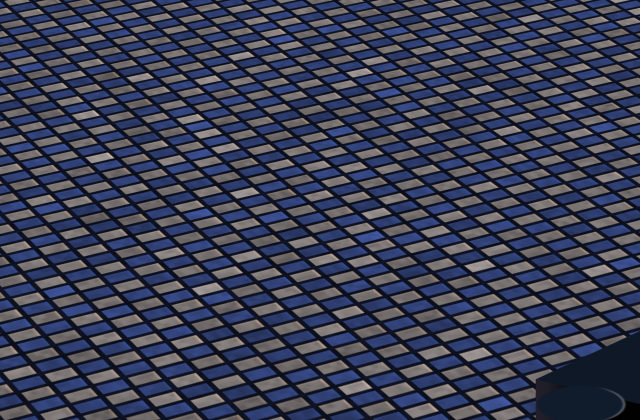
A WebGL 2 fragment shader for this pattern:

```glsl
#version 300 es
precision highp float;
// Slanted checkerboard of blue and grey tiles in mild perspective, with a dark block in the corner.

#define STEP_ACROSS vec2(0.0655, 0.0159)  // tile pitch, in canvas heights
#define STEP_DOWN vec2(0.0238, -0.0194)
#define BLUE_CENTER vec2(0.021, 0.0145)   // middle of one blue tile
#define PERSPECTIVE 0.30
#define HALF_TILE vec2(0.415, 0.385)      // rest of the cell is joint
#define TILE_VARIATION 0.22
#define MOTTLE 0.20
#define BLUE vec3(0.185, 0.247, 0.450)
#define GREY vec3(0.465, 0.442, 0.438)
#define JOINT vec3(0.050, 0.064, 0.120)
#define BLOCK vec3(0.055, 0.095, 0.150)

uniform vec2 u_resolution;
out vec4 outColor;

float hash(vec2 p) {
    vec3 q = fract(p.xyx * vec3(0.1031, 0.1030, 0.0973));
    q += dot(q, q.yzx + 33.33);
    return fract((q.x + q.y) * q.z);
}

float noise(vec2 p) {
    vec2 i = floor(p), f = fract(p);
    f = f * f * (3.0 - 2.0 * f);
    return mix(mix(hash(i), hash(i + vec2(1, 0)), f.x),
               mix(hash(i + vec2(0, 1)), hash(i + vec2(1, 1)), f.x), f.y);
}

// Smooth coverage of the region where d is negative
float cover(float d, float blur) {
    return 1.0 - smoothstep(-blur, blur, d);
}

// Positive on the left of the line from a to b
float side(vec2 p, vec2 a, vec2 b) {
    vec2 d = normalize(b - a);
    return d.x * (p.y - a.y) - d.y * (p.x - a.x);
}

vec3 tiledFloor(vec2 p) {
    // Undo the perspective, then measure along the two tile directions
    vec2 flatPos = p / (1.0 - PERSPECTIVE * p.y);
    vec2 grid = inverse(mat2(STEP_ACROSS, STEP_DOWN)) * (flatPos - BLUE_CENTER) + 0.5;
    vec2 cell = floor(grid);
    vec2 local = fract(grid) - 0.5;
    vec2 blur = max(0.6 * fwidth(grid), vec2(0.03, 0.07));
    float isGrey = mod(cell.x + cell.y, 2.0);

    // Tone per tile, with blotches and fine grain
    float tone = 1.0 + TILE_VARIATION * (hash(cell + 71.0) - 0.5);
    tone += MOTTLE * (noise(grid * vec2(5.0, 3.0)) - 0.5);
    tone += 0.12 * (noise(flatPos * 9.0 + 20.0) - 0.5);
    tone += 0.18 * step(0.91, hash(cell + 13.0));
    vec3 tile = mix(BLUE, GREY, isGrey) * tone;

    // Warm light catches the right and upper rims
    float rim = smoothstep(0.27, 0.39, local.x);
    rim = max(rim, 0.4 * smoothstep(0.18, 0.36, -local.y));
    rim *= 0.5 + 0.8 * hash(cell + 37.0);
    tile += rim * mix(vec3(0.01, 0.03, 0.08), vec3(0.17, 0.11, 0.06), isGrey);

    vec2 inside = vec2(cover(abs(local.x) - HALF_TILE.x, blur.x),
                       cover(abs(local.y) - HALF_TILE.y, blur.y));
    vec3 joint = JOINT * (0.8 + 0.4 * noise(grid * 3.0));
    return mix(joint, tile, inside.x * inside.y);
}

vec3 addBlock(vec3 color, vec2 p, float blur) {
    const vec2 corner = vec2(0.514, -0.403);
    const vec2 farEdge = vec2(0.762, -0.288);
    const vec2 nearEdge = vec2(0.762, -0.462);
    float body = max(side(p, corner, farEdge), corner.x - p.x);
    color = mix(color, BLOCK, cover(body, blur));

    // Front face fades to black on the right
    float front = max(side(p, corner, nearEdge), corner.x - p.x);
    vec3 face = mix(vec3(0.13, 0.12, 0.16), vec3(0.005), smoothstep(0.52, 0.64, p.x));
    color = mix(color, face, cover(front, blur));

    // Round foot with a thin bright rim
    vec2 foot = (p - vec2(0.621, -0.463)) / vec2(0.103, 0.044);
    float d = (length(foot) - 1.0) * 0.044;
    color = mix(color, BLOCK * 1.15, cover(d, blur));
    float rim = cover(abs(d) - 0.0015, blur) * smoothstep(0.3, 0.9, foot.x);
    return mix(color, vec3(0.36, 0.38, 0.43), 0.8 * rim);
}

void main() {
    vec2 p = (gl_FragCoord.xy - 0.5 * u_resolution) / u_resolution.y;
    float blur = max(0.7 / u_resolution.y, 0.001);
    outColor = vec4(addBlock(tiledFloor(p), p, blur), 1.0);
}
```
